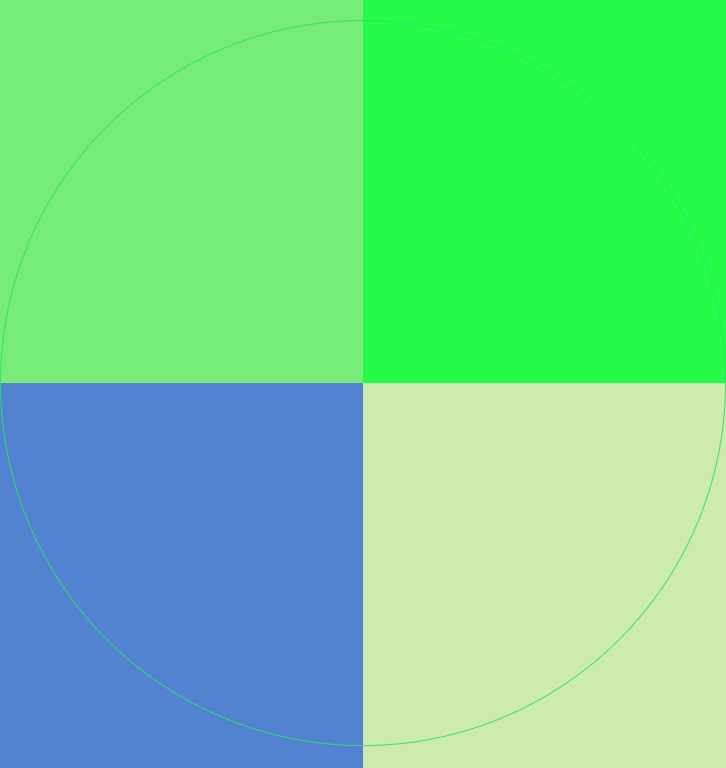
Write a WebGL 1 fragment shader that draws this background.

```glsl
precision highp float;
// Four flat colour quadrants meeting near the middle of the canvas, with a
// hairline ring that spans the full width. The quadrants are blended by two
// soft steps, and the ring is the distance to a circle about the same centre.

uniform vec2 u_resolution;

#define CENTER vec2(0.5, 0.5012)
#define RING_RADIUS 0.4993
#define RING_WIDTH 0.0015
#define RING_OPACITY 0.85
#define TOP_LEFT vec3(0.465, 0.925, 0.475)
#define TOP_RIGHT vec3(0.15, 0.985, 0.29)
#define BOTTOM_LEFT vec3(0.32, 0.51, 0.815)
#define BOTTOM_RIGHT vec3(0.80, 0.92, 0.68)
#define RING_COLOR vec3(0.18, 0.88, 0.41)

// Colour of the quadrant at p, softened over one pixel at the borders.
vec3 quadrants(vec2 p, float pixel) {
  vec2 side = clamp(p / pixel + 0.5, 0.0, 1.0);
  vec3 bottom = mix(BOTTOM_LEFT, BOTTOM_RIGHT, side.x);
  vec3 top = mix(TOP_LEFT, TOP_RIGHT, side.x);
  return mix(bottom, top, side.y);
}

// Coverage of a thin circular line; it fades when thinner than a pixel.
float ringCoverage(vec2 p, float pixel) {
  float edge = abs(length(p) - RING_RADIUS) - 0.5 * RING_WIDTH;
  float coverage = clamp(0.5 - edge / pixel, 0.0, 1.0);
  return coverage * min(1.0, RING_WIDTH / pixel);
}

void main() {
  // Centred coordinates in units of the canvas width.
  float pixel = 1.0 / u_resolution.x;
  vec2 p = (gl_FragCoord.xy - CENTER * u_resolution) * pixel;

  vec3 color = quadrants(p, pixel);
  color = mix(color, RING_COLOR, RING_OPACITY * ringCoverage(p, pixel));
  gl_FragColor = vec4(color, 1.0);
}
```
